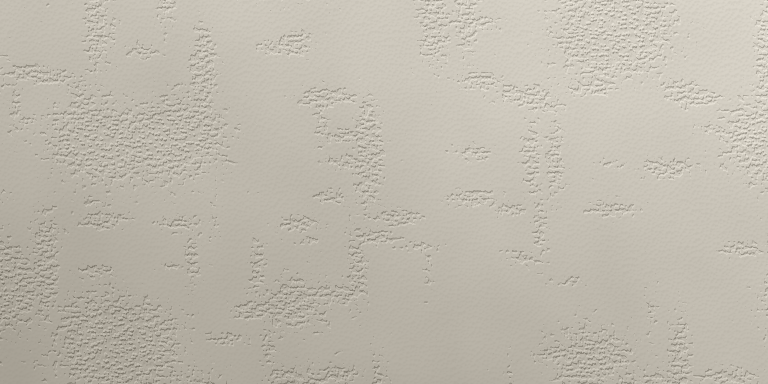
Write a Shadertoy shader that draws this texture.

```glsl
const vec3 SHADED_PLASTER = vec3(0.652, 0.630, 0.582);
const vec3 LIT_PLASTER = vec3(0.862, 0.842, 0.798);
const vec2 LIGHT_STEP = vec2(-0.0014, 0.0038);
const float SHADOW_GAIN = 0.23;
const float GLINT_GAIN = 0.10;
const float GRAIN_HEIGHT = 0.20;
const float GRAIN_SCALE = 105.0;
const float MOTTLING = 0.022;
const float CHIP_EDGE = 0.10;
const float PATCH_SHARE = 0.24;
const float STREAK_SHARE = 0.40;
const float DASH_SHARE = 0.16;
const float NO_WEAR = -0.5;

vec2 hash2(vec2 cell) {
    vec3 q = fract(cell.xyx * vec3(0.1031, 0.1030, 0.0973));
    q += dot(q, q.yzx + 33.33);
    return fract((q.xx + q.yz) * q.zy);
}

// Distance to the nearest scattered point
float cellDistance(vec2 p) {
    vec2 cell = floor(p), f = fract(p);
    float nearest = 4.0;
    for (int y = -1; y <= 1; y++)
    for (int x = -1; x <= 1; x++) {
        vec2 o = vec2(x, y);
        vec2 d = o + hash2(cell + o) - f;
        nearest = min(nearest, dot(d, d));
    }
    return sqrt(nearest);
}

// Scattered discs of random radius: positive inside, negative outside
float blobs(vec2 p, float share) {
    vec2 cell = floor(p), f = fract(p);
    float field = NO_WEAR;
    for (int y = -1; y <= 1; y++)
    for (int x = -1; x <= 1; x++) {
        vec2 o = vec2(x, y);
        vec2 traits = hash2(cell + o + 57.0);
        float radius = mix(0.15, 0.5, traits.x);
        float d = radius - length(o + hash2(cell + o) - f);
        if (traits.y < share) field = max(field, d);
    }
    return field;
}

// Layered sines, roughly -1 to 1
float waves(vec2 p) {
    float sum = 0.0, amp = 0.5;
    for (int i = 0; i < 4; i++) {
        sum += amp * sin(p.x + 1.7 * sin(p.y)) * cos(p.y - 1.3 * sin(0.7 * p.x));
        p = mat2(1.5, 1.1, -1.1, 1.5) * p + 2.3;
        amp *= 0.6;
    }
    return sum;
}

// Where the top coat has worn: broad patches, upright streaks, flat dashes
float wear(vec2 p) {
    vec2 q = p + 0.022 * vec2(waves(p * 15.0), waves(p * 13.0 + 7.0));
    vec2 upright = p + 0.006 * vec2(waves(p * 15.0), waves(p * 30.0));
    float sparse = 0.22 * (0.6 - 0.9 * waves(p * 2.3 + 1.0));
    float patches = min(blobs(q * vec2(3.7, 4.6) + 11.0, PATCH_SHARE), 0.12);
    float streaks = min(blobs(upright * vec2(14.0, 3.4) + 31.0, STREAK_SHARE) - sparse, 0.02);
    float dashes = min(blobs(upright * vec2(7.0, 20.0) + 73.0, DASH_SHARE) - 0.1, 0.02);
    return max(patches, max(streaks, dashes));
}

// Relief of fine grain and ragged, sunken chips
float relief(vec2 p, float grainAmount) {
    float flake = cellDistance(p * vec2(42.0, 104.0) + 5.0);
    float crumb = cellDistance(p * vec2(112.0, 84.0) + 19.0);
    float grain = cellDistance(p * GRAIN_SCALE + 41.0);
    float breakup = 0.55 * (flake - 0.45) + 0.5 * (crumb - 0.45);
    float chip = smoothstep(-CHIP_EDGE, CHIP_EDGE, wear(p) + breakup);
    return chip * (0.5 * crumb - 1.0) + GRAIN_HEIGHT * grainAmount * grain;
}

void mainImage(out vec4 fragColor, in vec2 fragCoord) {
    vec2 p = fragCoord / iResolution.y;
    vec2 uv = fragCoord / iResolution.xy;

    // Daylight falls off towards the lower left, with faint mottling
    float daylight = 0.42 * uv.x + 0.58 * uv.y;
    vec3 colour = mix(SHADED_PLASTER, LIT_PLASTER, daylight);
    colour += MOTTLING * waves(p * 4.0 + 3.0);

    // Raking light from above
    float grainAmount = mix(0.45, 1.25, daylight);
    float slope = relief(p, grainAmount) - relief(p + LIGHT_STEP, grainAmount);
    colour += slope * (slope < 0.0 ? SHADOW_GAIN : GLINT_GAIN);

    fragColor = vec4(clamp(colour, 0.0, 1.0), 1.0);
}
```
